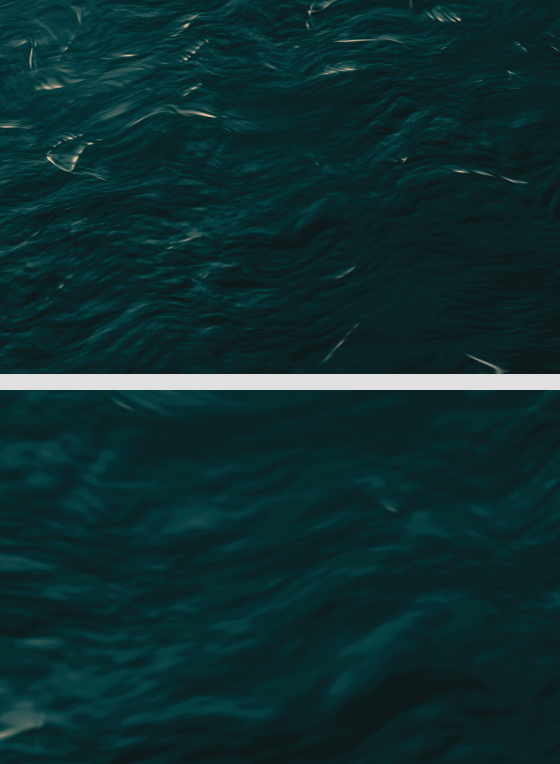
Top: the whole. Bottom: its middle third, enlarged.
This texture is drawn by a WebGL 2 fragment shader. Its source:

```glsl
#version 300 es
precision highp float;

#define SWELL_FREQ vec2(2.8, 6.4)
#define OCTAVES 5
#define OCTAVE_GAIN 0.44
#define SLOPE_GAIN 0.25
#define WARP 0.11
#define GLINT_LAYERS 4
#define GLINT_FREQ vec2(2.1, 5.4)
#define GLINT_WIDTH 0.0065
#define GLINT_COVER 0.12
#define HATCH_FREQ vec2(15.0, 80.0)
#define RIPPLE_GAIN 1.0

uniform vec2 u_resolution;
out vec4 fragColor;

mat2 rotation(float a) {
    float c = cos(a), s = sin(a);
    return mat2(c, s, -s, c);
}

vec2 latticeGradient(vec2 cell) {
    vec3 h = fract(cell.xyx * vec3(0.1031, 0.1030, 0.0973));
    h += dot(h, h.yzx + 33.33);
    float angle = 6.28318 * fract((h.x + h.y) * h.z);
    return vec2(cos(angle), sin(angle));
}

float gradientNoise(vec2 p) {
    vec2 i = floor(p), f = fract(p);
    vec2 u = f * f * f * (f * (f * 6.0 - 15.0) + 10.0);
    vec2 r = vec2(1.0, 0.0);
    float a = dot(latticeGradient(i), f);
    float b = dot(latticeGradient(i + r), f - r);
    float c = dot(latticeGradient(i + r.yx), f - r.yx);
    float d = dot(latticeGradient(i + 1.0), f - 1.0);
    return mix(mix(a, b, u.x), mix(c, d, u.x), u.y);
}

// Peaked long waves carrying smooth short ones
float waveHeight(vec2 p) {
    float height = 0.0, amplitude = 0.5, turn = 0.35;
    p *= SWELL_FREQ;
    for (int i = 0; i < OCTAVES; i++) {
        float n = gradientNoise(p + 17.3 * float(i));
        height += amplitude * (i < 3 ? -sqrt(n * n + 0.003) : n);
        amplitude *= OCTAVE_GAIN;
        p = rotation(turn) * p * 2.0;
        turn = -turn;
    }
    return height;
}

// x: broken bright crest line, y: wide hatched sheen behind it
vec2 crestGlint(vec2 p, float seed, float bias) {
    const float e = 0.003;
    vec2 q = p * GLINT_FREQ + seed;
    float n = gradientNoise(q);
    vec2 slope = vec2(gradientNoise(q + vec2(e * GLINT_FREQ.x, 0.0)),
                      gradientNoise(q + vec2(0.0, e * GLINT_FREQ.y))) - n;
    float d = n / max(length(slope) / e, 1.0);
    d *= slope.y < 0.0 ? -1.0 : 1.0;
    float patchiness = gradientNoise(p * vec2(4.6, 7.0) + seed * 1.7) + bias;
    float cover = smoothstep(GLINT_COVER, GLINT_COVER + 0.42, patchiness);
    float width = GLINT_WIDTH * (0.5 + 1.2 * cover);
    float hatch = gradientNoise(rotation(0.35) * p * HATCH_FREQ + seed);
    float rise = smoothstep(-0.9 * width, 0.5 * width, d + 0.004 * hatch);
    float line = rise * exp(-max(d, 0.0) / width);
    float sheen = rise * exp(-max(d, 0.0) / (4.5 * width));
    float streaks = clamp(0.75 + 1.9 * hatch, 0.05, 1.6);
    return cover * streaks * vec2(line, sheen);
}

vec3 waterColour(float tone) {
    vec3 colour = mix(vec3(0.05, 0.098, 0.1), vec3(0.04, 0.137, 0.147),
                      smoothstep(-1.6, 0.0, tone));
    colour = mix(colour, vec3(0.02, 0.172, 0.182), smoothstep(0.2, 0.85, tone));
    colour = mix(colour, vec3(0.02, 0.24, 0.248), smoothstep(1.0, 2.0, tone));
    return mix(colour, vec3(0.17, 0.33, 0.32), smoothstep(2.0, 3.4, tone));
}

void main() {
    vec2 uv = gl_FragCoord.xy / u_resolution;
    float x = (uv.x - 0.5) * u_resolution.x / u_resolution.y;

    // Waves shrink towards the far edge
    vec2 p = vec2(x * (0.82 + 0.5 * uv.y), uv.y * (0.82 + 0.4 * uv.y)) + 5.0;
    p += WARP * vec2(gradientNoise(p * 2.7), gradientNoise(p * 2.7 + 31.0));
    p += 0.25 * WARP * vec2(gradientNoise(p * 8.0 + 7.0), gradientNoise(p * 8.0 + 53.0));

    // Faces tilted to the light, with calm and rough areas
    const float e = 0.002;
    vec2 facing = vec2(-0.35, 0.94);
    vec2 w = rotation(-0.2) * p;
    float tilt = (waveHeight(w + e * facing) - waveHeight(w - e * facing)) / (2.0 * e);
    float roughness = 0.85 + 1.1 * gradientNoise(p * 2.0 + 71.0);
    float daylight = 1.3 * (uv.y - 0.5) - 1.5 * (uv.x - 0.5);
    float tone = 0.38 + daylight + SLOPE_GAIN * roughness * tilt;
    tone += 0.8 * gradientNoise(p * vec2(2.6, 4.2) + 23.0);

    // Fine ripples, strongest on lit faces
    float ripple = gradientNoise(w * HATCH_FREQ * 0.5)
                 + 0.7 * gradientNoise(rotation(0.6) * w * HATCH_FREQ * 0.9);
    tone += RIPPLE_GAIN * ripple * smoothstep(-0.4, 1.6, tone);

    // Sky reflections along crests running in several directions
    vec2 glint = vec2(0.0);
    for (int i = 0; i < GLINT_LAYERS; i++) {
        float angle = 0.65 - 0.36 * float(i);
        glint += crestGlint(rotation(-angle) * p, 13.7 * float(i) + 3.1, 0.13 * daylight);
    }

    vec3 colour = waterColour(tone + 1.2 * glint.x + 2.4 * glint.y);
    colour = mix(colour, vec3(0.36, 0.42, 0.38), smoothstep(0.15, 0.75, glint.x));
    colour = mix(colour, vec3(0.86, 0.73, 0.58), smoothstep(0.5, 1.2, glint.x));
    fragColor = vec4(colour, 1.0);
}
```
